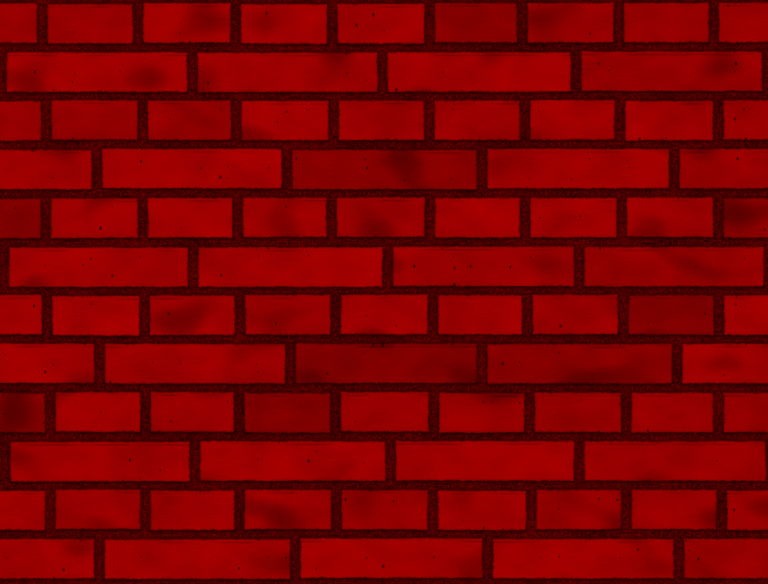
This texture is drawn by a WebGL 2 fragment shader. Its source:

```glsl
#version 300 es
precision highp float;
// Dark red brick wall: courses of short bricks alternating with courses of long ones.

uniform vec2 u_resolution;
out vec4 fragColor;

// Lengths are measured in course heights.
const float COURSES = 12.0;
const float SHORT_BRICKS = 8.0;      // short bricks across the wall
const float WALL_WIDTH = 15.76;
const float COURSE_OFFSET = 0.024;
const float SHORT_PHASE = 0.46;      // first joint of a short course, in bricks
const float DRIFT = 0.012;           // sideways creep from course to course
const float JOINT_JITTER = 0.05;
const vec2 JOINT_HALF = vec2(0.105, 0.09);
const float CORNER = 0.025;
const float EDGE_WOBBLE = 0.016;

const vec3 TINT = vec3(1.0, 0.0, 0.0);
const float BRICK_TONE = 0.602;
const float TONE_SPREAD = 0.03;
const float DARK_BRICK_SHARE = 0.1;
const float DARK_BRICK_DROP = 0.09;
const float MORTAR_TONE = 0.295;
const float SPECK_GRID = 5.0;
const float SPECK_SHARE = 0.06;

float hash(vec2 p) {
  vec3 q = fract(p.xyx * 0.1031);
  q += dot(q, q.yzx + 33.33);
  return fract((q.x + q.y) * q.z);
}

vec2 gradient(vec2 cell) {
  float angle = 6.2832 * hash(cell);
  return vec2(cos(angle), sin(angle));
}

// Gradient noise, about -0.7 to 0.7.
float noise(vec2 p) {
  vec2 i = floor(p), f = p - i;
  vec2 u = f * f * f * (f * (f * 6.0 - 15.0) + 10.0);
  vec2 e = vec2(1.0, 0.0);
  float low = mix(dot(gradient(i), f), dot(gradient(i + e), f - e), u.x);
  float high = mix(dot(gradient(i + e.yx), f - e.yx), dot(gradient(i + 1.0), f - 1.0), u.x);
  return mix(low, high, u.y);
}

float roundBox(vec2 p, vec2 halfSize, float radius) {
  vec2 q = abs(p) - halfSize + radius;
  return length(max(q, 0.0)) + min(max(q.x, q.y), 0.0) - radius;
}

// Position of a vertical joint along its course, in brick lengths.
float jointAt(float index, float course, float brickLength) {
  return index + JOINT_JITTER * (hash(vec2(index, course) + 17.0) - 0.5) * 2.0 / brickLength;
}

// Scattered pits: coverage of one small dot in some cells of a grid.
float specks(vec2 p, float pixel) {
  vec2 g = p * SPECK_GRID, cell = floor(g);
  vec2 center = 0.3 + 0.4 * vec2(hash(cell + 5.0), hash(cell + 9.0));
  float radius = mix(0.05, 0.15, pow(hash(cell + 21.0), 3.0));
  float d = length((fract(g) - center) * vec2(1.2, 0.9)) - radius;
  float soft = pixel * SPECK_GRID;
  return step(hash(cell + 40.0), SPECK_SHARE) * (1.0 - smoothstep(-soft, soft, d));
}

float brickTone(vec2 p, vec2 id, vec2 local, vec2 halfSize, float d, float pixel) {
  float tone = BRICK_TONE + TONE_SPREAD * (2.0 * hash(id + 3.0) - 1.0);
  tone -= DARK_BRICK_DROP * step(hash(id + 60.0), DARK_BRICK_SHARE);
  // Clouds, soot stains and fine grain.
  tone += 0.06 * noise(p * 0.8) + 0.05 * noise(p * vec2(1.8, 2.6) + 30.0);
  tone -= 0.18 * smoothstep(0.12, 0.6, noise(p * vec2(0.7, 1.1) + id * 3.7));
  tone += 0.035 * noise(p * 26.0) + 0.02 * noise(p * vec2(4.0, 18.0));
  // Faint crease below the upper edge, then worn borders and pits.
  float crease = exp(-pow((local.y + halfSize.y - 0.07) / 0.018, 2.0));
  tone -= 0.12 * crease * smoothstep(-0.1, 0.4, noise(p * vec2(1.3, 0.5) + id));
  tone *= mix(0.8, 1.0, smoothstep(0.0, 0.05, -d));
  return tone * (1.0 - 0.65 * specks(p, pixel));
}

float mortarTone(vec2 p, vec2 local, float d) {
  float tone = MORTAR_TONE + 0.17 * noise(p * 22.0) + 0.1 * noise(p * 11.0 + 8.0);
  tone += 0.07 * noise(p * 1.5 + 50.0);
  // Contact shadow, deepest under each brick.
  float depth = mix(0.35, 0.65, smoothstep(0.3, 0.42, local.y));
  return max(tone * (1.0 - depth * exp(-max(d, 0.0) * 28.0)), 0.05);
}

void main() {
  vec2 uv = gl_FragCoord.xy / u_resolution;
  vec2 p = vec2(uv.x * WALL_WIDTH, (1.0 - uv.y) * COURSES + COURSE_OFFSET);
  float pixel = COURSES / u_resolution.y;

  // Course layout: even courses short, odd courses long with alternating half shift.
  float course = floor(p.y);
  bool isShort = mod(course, 2.0) < 0.5;
  float brickLength = WALL_WIDTH / SHORT_BRICKS * (isShort ? 1.0 : 2.0);
  float phase = isShort ? SHORT_PHASE : (mod(course, 4.0) < 2.0 ? 0.0 : 0.5);
  float x = (p.x - DRIFT * (course - 1.0)) / brickLength - phase;

  // Brick between its two jittered joints.
  float index = floor(x);
  if (x < jointAt(index, course, brickLength)) index -= 1.0;
  else if (x > jointAt(index + 1.0, course, brickLength)) index += 1.0;
  float left = jointAt(index, course, brickLength);
  float right = jointAt(index + 1.0, course, brickLength);
  vec2 id = vec2(index, course);
  vec2 halfSize = vec2(0.5 * (right - left) * brickLength, 0.5) - JOINT_HALF;
  vec2 local = vec2((x - 0.5 * (left + right)) * brickLength, p.y - course - 0.5);
  local.y += 0.03 * (hash(id + 80.0) - 0.5);

  // Uneven brick outline.
  float d = roundBox(local, halfSize, CORNER);
  d += EDGE_WOBBLE * (noise(p * 2.5) + noise(p * 9.0) + 0.8 * noise(p * 20.0));
  float brick = 1.0 - smoothstep(-pixel, pixel, d);

  float tone = mix(mortarTone(p, local, d), brickTone(p, id, local, halfSize, d, pixel), brick);
  fragColor = vec4(TINT * tone, 1.0);
}
```
